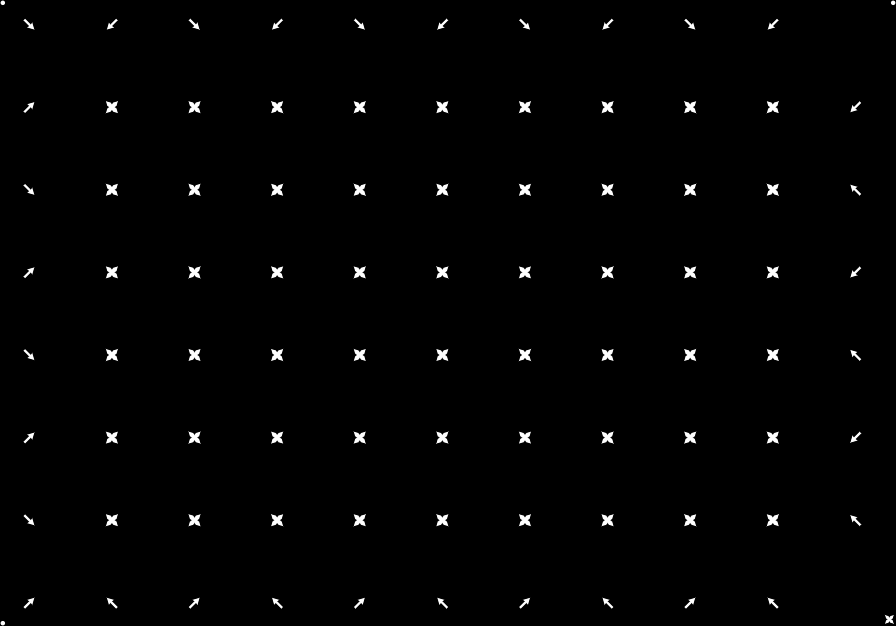
Write a Shadertoy shader that draws this pattern.

```glsl
// White four-pointed stars on a black grid, framed by small diagonal arrows and corner specks.

// Layout, in canvas widths
const float PITCH = 0.0922;                  // distance between marks
const vec2 FIRST_MARK = vec2(0.0327, 0.0274); // inset from the top left
const vec2 LAST_CELL = vec2(10.0, 7.0);      // 11 columns, 8 rows

// Mark shapes, in pitches
const float STAR_REACH = 0.102;
const float STAR_WAIST = 0.022;
const float STAR_FLARE = 0.10;
const float STAR_TAPER = 0.55;
const float ARROW_REACH = 0.086;
const float ARROW_SHAFT = 0.014;
const float ARROW_BARB = 0.010;
const float ARROW_TAPER = 0.55;
const float SPECK_INSET = 0.034;
const float SPECK_RADIUS = 0.027;
const float CORNER_STAR_INSET = 0.080;
const float CORNER_STAR_SCALE = 0.72;

const vec3 BACKGROUND = vec3(0.0);
const vec3 INK = vec3(0.995);

// Signed distances: negative inside
float starDistance(vec2 p) {
    vec2 q = abs(vec2(p.x + p.y, p.y - p.x)) * 0.70711;
    float along = max(q.x, q.y);
    float across = min(q.x, q.y);
    float halfWidth = min(STAR_WAIST + STAR_FLARE * along,
                          STAR_TAPER * (STAR_REACH - along));
    return (across - halfWidth) * 0.9;
}

float arrowDistance(vec2 p, vec2 heading) {
    vec2 axis = normalize(heading);
    float along = dot(p, axis);
    float across = abs(dot(p, vec2(-axis.y, axis.x)));
    float shaft = max(across - ARROW_SHAFT, abs(along + 0.02) - ARROW_REACH + 0.02);
    float head = max(across - ARROW_TAPER * (ARROW_REACH - along), ARROW_BARB - along);
    return min(shaft, head * 0.9);
}

// Stars inside the frame, arrows along it, nothing at the right-hand corners
float gridDistance(vec2 p) {
    vec2 cell = clamp(floor(p + 0.5), vec2(0.0), LAST_CELL);
    vec2 local = p - cell;
    bool sideColumn = cell.x < 0.5 || cell.x > LAST_CELL.x - 0.5;
    bool endRow = cell.y < 0.5 || cell.y > LAST_CELL.y - 0.5;
    if (!sideColumn && !endRow) return starDistance(local);

    bool rightColumn = cell.x > LAST_CELL.x - 0.5;
    if (rightColumn && endRow) return 1.0;
    vec2 heading = 1.0 - 2.0 * mod(cell, 2.0);
    return arrowDistance(local, rightColumn ? -heading : heading);
}

// Specks in three corners and a small star in the lower right
float cornerDistance(vec2 p, vec2 size) {
    vec2 inset = min(p, size - p);
    bool lowerRight = p.x > 0.5 * size.x && p.y > 0.5 * size.y;
    if (lowerRight) {
        return starDistance((inset - CORNER_STAR_INSET) / CORNER_STAR_SCALE) * CORNER_STAR_SCALE;
    }
    return length(inset - SPECK_INSET) - SPECK_RADIUS;
}

void mainImage(out vec4 fragColor, in vec2 fragCoord) {
    // Measure in pitches from the top left, y downwards
    float pixel = 1.0 / (PITCH * iResolution.x);
    vec2 size = iResolution.xy * pixel;
    vec2 p = vec2(fragCoord.x, iResolution.y - fragCoord.y) * pixel;

    float d = min(gridDistance(p - FIRST_MARK / PITCH), cornerDistance(p, size));
    float coverage = 1.0 - smoothstep(-0.6 * pixel, 0.6 * pixel, d);
    fragColor = vec4(mix(BACKGROUND, INK, coverage), 1.0);
}
```
